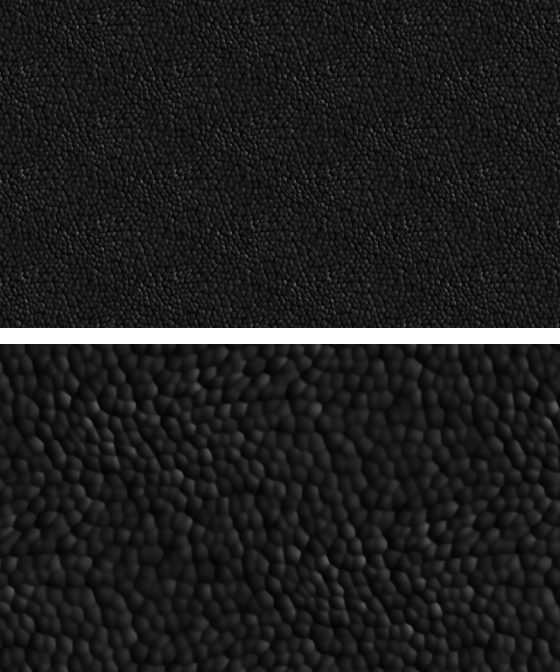
Top: the whole. Bottom: its middle third, enlarged.
Write a Shadertoy shader that draws this texture.

```glsl
// Black pebbled leather: small staggered grains, lit from the side, repeat in
// a brick layout of soft patches. Each grain is a dome from a smooth Voronoi
// blend; its slope gives bright ridges and dark creases.

const vec2 GRAINS = vec2(32.0, 20.0);      // columns and rows of grains in one repeat
const vec2 REPEAT = vec2(0.467, 0.314);    // size of one repeat, in canvas heights
const vec2 PATCH_CENTRE = vec2(0.20, 0.90);
const vec2 LIGHT_DIR = vec2(0.90, 0.43);
const float JITTER = 0.66;                 // scatter of the grain centres
const float CREASE_SHARPNESS = 10.0;
const float RELIEF = 3.3;                  // strength of the side light
const float CREASE_DEPTH = 2.4;
const float GRAIN_VARIATION = 0.4;
const float PATCH_SHADE = 0.10;
const float FINE_NOISE = 0.8;
const float MID_TONE = 0.096;
const float CONTRAST = 0.54;
const float TAU = 6.2831853;

vec3 hash3(vec2 p) {
    vec3 q = fract(p.xyx * vec3(0.1031, 0.1030, 0.0973));
    q += dot(q, q.yxz + 33.33);
    return fract((q.xxy + q.yzz) * q.zyx);
}

float valueNoise(vec2 p) {
    vec2 i = floor(p);
    vec2 f = fract(p);
    f = f * f * (3.0 - 2.0 * f);
    float low = mix(hash3(i).x, hash3(i + vec2(1.0, 0.0)).x, f.x);
    float high = mix(hash3(i + vec2(0.0, 1.0)).x, hash3(i + 1.0).x, f.x);
    return mix(low, high, f.y);
}

// Wraps a grain index so that every half repeat is shifted like bricks.
vec2 wrapGrain(vec2 id) {
    float band = floor(id.y / (0.5 * GRAINS.y));
    id.y -= band * 0.5 * GRAINS.y;
    id.x = mod(id.x - band * 0.5 * GRAINS.x, GRAINS.x);
    return id;
}

// Returns the blended slope (xy), squared distance (z) and random tone (w).
vec4 grainField(vec2 p) {
    float row = floor(p.y);
    vec4 total = vec4(0.0);
    float weightSum = 0.0;
    for (int j = -1; j <= 1; j++) {
        float y = row + float(j);
        float stagger = 0.5 * mod(y, 2.0);
        float column = floor(p.x - stagger);
        for (int i = -1; i <= 1; i++) {
            vec2 id = vec2(column + float(i), y);
            vec3 rnd = hash3(wrapGrain(id) + 7.0);
            vec2 centre = id + vec2(stagger, 0.0) + 0.5 + JITTER * (rnd.xy - 0.5);
            vec2 offset = p - centre;
            float d2 = dot(offset, offset);
            float weight = exp(-CREASE_SHARPNESS * d2);
            float dome = 0.7 + 0.6 * rnd.z;
            total += weight * vec4(offset * dome, d2, rnd.z - 0.5);
            weightSum += weight;
        }
    }
    return total / max(weightSum, 1e-6);
}

void mainImage(out vec4 fragColor, in vec2 fragCoord) {
    vec2 p = fragCoord / iResolution.y;

    // Patch coordinates; all waves below keep the brick repeat.
    vec2 tile = (p - PATCH_CENTRE) / REPEAT;
    vec2 angle = TAU * tile;
    float patchMask = cos(angle.x) * cos(angle.y);
    float ridgeMask = cos(angle.x - 1.5) * cos(angle.y);

    // Bend the rows of grains into gentle arcs, leaning to the left.
    vec2 grainPos = tile * GRAINS;
    grainPos.x += 0.45 * sin(angle.x + angle.y) + 0.25 * sin(2.0 * angle.y + 1.0);
    grainPos.y += 0.35 * sin(angle.x - angle.y + 2.0) + 0.25 * sin(2.0 * angle.x);

    // Side light, creases and grain tones.
    vec4 grain = grainField(grainPos);
    float relief = RELIEF * (1.0 + 0.20 * patchMask + 0.20 * ridgeMask);
    float light = relief * dot(grain.xy, LIGHT_DIR);
    light -= CREASE_DEPTH * (grain.z - 0.15);
    light += GRAIN_VARIATION * grain.w;

    // Soft patches and fine surface texture.
    light += PATCH_SHADE * (ridgeMask - patchMask);
    light += FINE_NOISE * (valueNoise(grainPos * 1.9 + 40.0) - 0.5);

    float tone = MID_TONE * exp(CONTRAST * clamp(light, -2.8, 2.4));
    fragColor = vec4(vec3(tone), 1.0);
}
```
